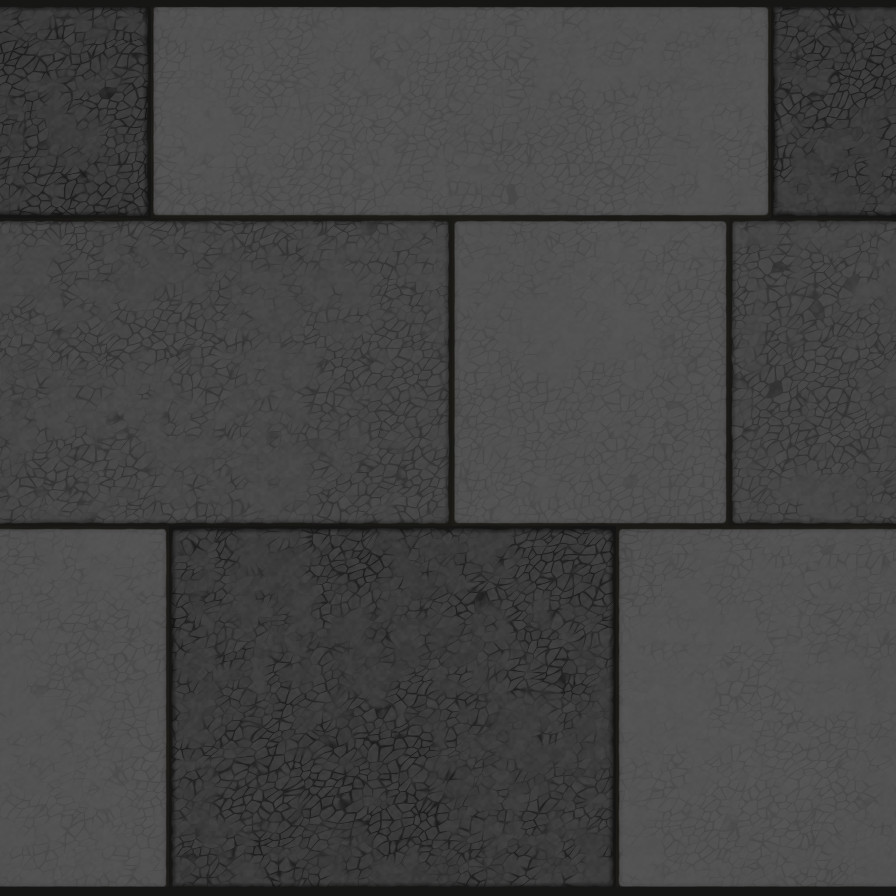
A WebGL 1 fragment shader for this texture:

```glsl
precision highp float;
// Dark stone paving: three courses of slabs in three greys, with thin joints.
// Each course is split by two wrapped joints; a cellular crackle with patchy
// strength roughens the slabs, most strongly on the darkest. Tiles seamlessly.

uniform vec2 u_resolution;

// Courses: two joint positions, then the tone between and outside them
// (0 = dark, 0.5 = middle, 1 = light).
const vec4 BOTTOM_COURSE = vec4(0.1888, 0.6875, 0.0, 1.0);
const vec4 MIDDLE_COURSE = vec4(0.5040, 0.8138, 1.0, 0.5);
const vec4 TOP_COURSE    = vec4(0.1680, 0.8607, 1.0, 0.0);
const float LOWER_JOINT = 0.4128;
const float UPPER_JOINT = 0.7565;
const float BORDER_Y = 0.0013;

const float JOINT_HALF = 0.0034;
const float BORDER_HALF = 0.0090;
const float CORNER_ROUND = 0.005;
const float RAGGED = 0.0022;

const vec3 DARK_STONE  = vec3(0.233, 0.233, 0.234);
const vec3 LIGHT_STONE = vec3(0.326, 0.326, 0.327);
const vec3 JOINT_COLOR  = vec3(0.112, 0.106, 0.088);
const vec3 SHADOW_COLOR = vec3(0.075, 0.075, 0.073);
const vec3 BORDER_COLOR = vec3(0.086, 0.086, 0.084);

const float CELLS = 92.0;
const float CRACK_WIDTH = 0.24;
const float CRACK_DARK = 0.110;
const float CRACK_LIGHT = 0.038;
const float GRAIN = 0.026;
const vec3 SCUFF = vec3(0.840, 0.727, 0.011); // centre and radius

float hash(vec2 p) {
  return fract(sin(dot(p, vec2(127.1, 311.7))) * 43758.5453);
}

// Value noise that repeats every "period" cells.
float noise(vec2 uv, float period) {
  vec2 p = uv * period;
  vec2 i = floor(p);
  vec2 f = fract(p);
  f = f * f * (3.0 - 2.0 * f);
  vec2 a = mod(i, period);
  vec2 b = mod(i + 1.0, period);
  return mix(mix(hash(a), hash(vec2(b.x, a.y)), f.x),
             mix(hash(vec2(a.x, b.y)), hash(b), f.x), f.y);
}

// Crackle: x = gap between the two nearest cells, y = random value of the cell.
vec2 crackle(vec2 uv) {
  vec2 p = uv * CELLS;
  vec2 base = floor(p);
  float nearest = 9.0;
  float second = 9.0;
  float id = 0.0;
  for (int y = -1; y <= 1; y++) {
    for (int x = -1; x <= 1; x++) {
      vec2 cell = base + vec2(float(x), float(y));
      vec2 key = mod(cell, CELLS);
      vec2 d = cell + vec2(hash(key), hash(key + 37.3)) - p;
      // A sheared metric stretches the cells up to the right.
      float dist = length(vec2(0.85 * d.x, 1.1 * d.y - 0.35 * d.x));
      if (dist < nearest) {
        second = nearest;
        nearest = dist;
        id = hash(key + 71.9);
      } else {
        second = min(second, dist);
      }
    }
  }
  return vec2(second - nearest, id);
}

float wrapDist(float a, float b) {
  return abs(fract(a - b + 0.5) - 0.5);
}

float smoothMin(float a, float b, float k) {
  float h = max(k - abs(a - b), 0.0) / k;
  return min(a, b) - 0.25 * h * h * k;
}

void main() {
  vec2 uv = gl_FragCoord.xy / u_resolution;
  float soft = max(0.0011, 0.8 / min(u_resolution.x, u_resolution.y));

  // Course, slab tone and distance to the joints
  vec4 course = uv.y < LOWER_JOINT ? BOTTOM_COURSE
              : uv.y < UPPER_JOINT ? MIDDLE_COURSE : TOP_COURSE;
  float between = step(course.x, uv.x) * step(uv.x, course.y);
  float tone = mix(course.w, course.z, between);
  float border = wrapDist(uv.y, BORDER_Y) - BORDER_HALF;
  float across = min(abs(uv.y - LOWER_JOINT), abs(uv.y - UPPER_JOINT)) - JOINT_HALF;
  float upright = min(wrapDist(uv.x, course.x), wrapDist(uv.x, course.y)) - JOINT_HALF;
  float edge = smoothMin(min(across, border), upright, CORNER_ROUND);
  edge += RAGGED * (noise(uv, 110.0) - 0.5) * mix(1.0, 0.25, tone);

  // Stone with broken cracks, chips and grain
  vec2 warp = vec2(noise(uv, 48.0), noise(uv + 0.37, 48.0)) - 0.5;
  vec2 cell = crackle(uv + warp * 0.009);
  float patchy = 0.55 * noise(uv + 0.21, 70.0) + 0.45 * noise(uv, 13.0);
  float crack = 1.0 - smoothstep(0.0, CRACK_WIDTH, cell.x);
  crack *= smoothstep(0.22, 0.72, patchy);
  float scuff = 1.0 - smoothstep(0.5, 1.0, length(uv - SCUFF.xy) / SCUFF.z);
  vec3 color = mix(DARK_STONE, LIGHT_STONE, tone);
  color -= crack * mix(CRACK_DARK, CRACK_LIGHT, tone);
  color += (cell.y - 0.5) * mix(0.024, 0.008, tone);
  color += (noise(uv, 256.0) - 0.5) * GRAIN * mix(1.2, 0.5, tone);
  color += (noise(uv, 7.0) - 0.5) * 0.012 - 0.025 * scuff;

  // Worn slab edges, joints and the heavy course line
  float shade = 1.0 - smoothstep(0.0, 0.006, edge);
  color *= 1.0 - shade * mix(0.38, 0.08, tone);
  float grime = clamp(0.7 * (1.0 - tone) + 0.5 * noise(uv, 24.0) - 0.1, 0.0, 1.0);
  vec3 joint = mix(JOINT_COLOR, SHADOW_COLOR, grime);
  color = mix(joint, color, smoothstep(-soft, soft, edge));
  color = mix(BORDER_COLOR, color, smoothstep(-soft, soft, border));
  gl_FragColor = vec4(color, 1.0);
}
```
